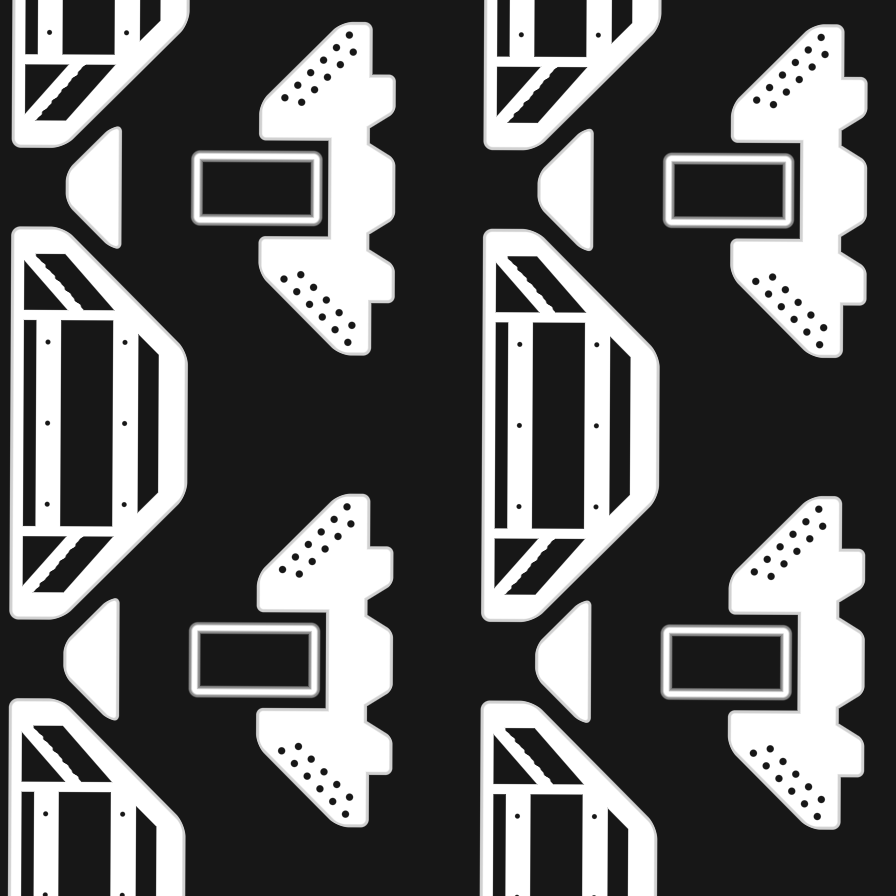
This pattern is drawn by a Shadertoy shader. Its source:

```glsl
// Draws a slightly tilted repeat of white machined plates, wedges and glowing frames on near-black.

// Intersection of two distances with a corner of radius r.
float roundMax(float a, float b, float r) {
    return min(max(a, b), -r) + length(max(vec2(a, b) + r, 0.0));
}

float span(float x, float lo, float hi) {
    return max(lo - x, x - hi);
}

// Eight-sided panel; p.y is measured from its horizontal axis.
float panelOutline(vec2 p) {
    float d = roundMax(-p.x, p.y - 168.5, 8.0);
    d = roundMax(d, p.x - 152.0, 8.0);
    return roundMax(d, (p.x + p.y - 213.5) * 0.707, 8.0);
}

float panelHoles(vec2 p, float rough) {
    // Three upright windows
    float d = max(min(span(p.x, 11.3, 22.0), span(p.x, 43.2, 87.8)), p.y - 88.3);
    d = min(d, max(span(p.x, 109.5, 127.0), (p.x + p.y - 186.0) * 0.707));
    // End windows split by a slanted, slightly rough strut
    float slant = p.x + 0.88 * p.y;
    float split = min(slant - 134.0, span(slant, 148.0 + rough, 174.0)) * 0.75;
    d = min(d, max(split, max(span(p.y, 97.0, 145.0), 11.3 - p.x)));
    // Rivets on both rails
    vec2 rivet = vec2(abs(p.x - 65.0) - 33.0, min(p.y, abs(p.y - 69.5)));
    return min(d, length(rivet) - 2.1);
}

// Small wedge; p.y is measured from its horizontal axis.
float wedge(vec2 p) {
    float d = roundMax(p.x - 94.5, p.y - 53.0, 5.0);
    d = roundMax(d, (p.y - p.x + 33.0) * 0.707, 6.0);
    return roundMax(d, 46.5 - p.x, 6.0);
}

// Winged bracket with a stepped back, side notches and a slot for the frame.
float bracket(vec2 p) {
    float d = min(roundMax(p.x - 309.0, p.y - 143.0, 7.0),
                  roundMax(p.x - 329.0, p.y - 98.0, 6.0));
    float flank = roundMax(212.0 - p.x, (p.y - p.x + 139.0) * 0.707, 7.0);
    d = roundMax(d, flank, 7.0);
    d = roundMax(d, min(271.5 - p.x, 41.0 - p.y), 6.0);
    float notch = max(307.0 - p.x, (abs(p.y - 45.5) - 7.0 - 0.62 * (p.x - 308.0)) * 0.85);
    return roundMax(d, -notch, 5.0);
}

// Two staggered rows of drilled holes along the wing.
float drillHoles(vec2 p) {
    float d = 1e3;
    for (int i = 0; i < 11; i++) {
        vec2 hole = vec2(289.0, 131.7) - float(i / 2) * vec2(11.0, 10.8)
                  + float(i % 2) * vec2(3.4, -14.6);
        d = min(d, length(p - hole) - 3.1);
    }
    return d;
}

void mainImage(out vec4 fragColor, in vec2 fragCoord) {
    // The canvas is 768 units high and one tile is 404.4 units
    float tile = 404.4;
    float aa = 0.75 * 768.0 / iResolution.y;
    vec2 p = fragCoord / iResolution.y * 768.0 - vec2(8.8, 405.5);
    p = vec2(p.x - 0.005 * p.y, p.y + 0.005 * p.x);

    // Repeat, then mirror across the panel axis and the bracket axis
    float x = mod(p.x + 30.0, tile) - 30.0;
    float y = mod(p.y + 0.5 * tile, tile) - 0.5 * tile;
    vec2 fromPanel = vec2(x, abs(y));
    vec2 fromBracket = vec2(x, 0.5 * tile - abs(y));

    // Plates with a pale grey rim
    float plate = min(panelOutline(fromPanel), min(wedge(fromBracket), bracket(fromBracket)));
    float rough = 0.6 * sin(y * 0.7) + 0.4 * sin(y * 1.3 + 1.0);
    float holes = min(panelHoles(fromPanel, rough), drillHoles(fromBracket));
    float rim = mix(0.82, 1.0, smoothstep(1.8, 3.4, -plate));
    float shade = mix(0.09, rim, smoothstep(aa, -aa, plate));
    shade = mix(shade, 0.09, smoothstep(aa, -aa, holes));

    // Soft-edged frame in the bracket slot
    vec2 q = abs(fromBracket - vec2(210.3, 0.0)) - vec2(48.5, 24.5);
    float frame = abs(length(max(q, 0.0)) + min(max(q.x, q.y), 0.0) - 2.8);
    float glow = 0.5 * smoothstep(5.8, 4.0, frame) + 0.5 * smoothstep(3.8, 1.4, frame);
    shade = mix(shade, 1.0, glow);

    fragColor = vec4(vec3(shade), 1.0);
}
```
